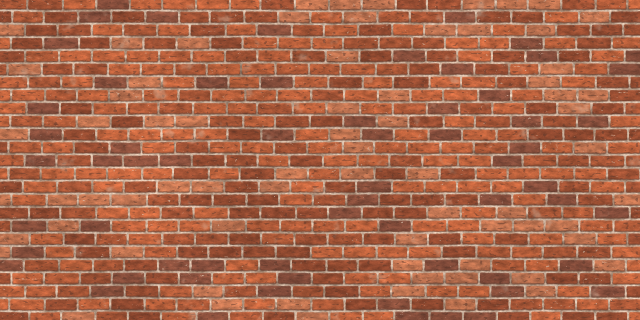
This texture is drawn by a Shadertoy shader. Its source:

```glsl
// Weathered red brick wall in running bond with pale, uneven mortar.

const vec2 BRICK_COUNT = vec2(19.2, 24.5);  // repeats across and down
const float BRICK_ASPECT = 2.55;            // brick length in course heights
const float HALF_JOINT = 0.083;             // in course heights

const vec3 DARK_RED = vec3(0.57, 0.29, 0.19);
const vec3 ORANGE   = vec3(0.75, 0.39, 0.24);
const vec3 PLUM     = vec3(0.50, 0.30, 0.24);
const vec3 PALE     = vec3(0.78, 0.49, 0.35);
const vec3 CHALK    = vec3(0.85, 0.75, 0.67);
const vec3 MORTAR   = vec3(0.61, 0.50, 0.42);
const vec3 SHADOW   = vec3(0.36, 0.22, 0.17);

float hash(vec2 p) {
    vec3 q = fract(p.xyx * vec3(0.1031, 0.1030, 0.0973));
    q += dot(q, q.yzx + 33.33);
    return fract((q.x + q.y) * q.z);
}

vec2 gradient(vec2 cell) {
    float angle = 6.2832 * hash(cell);
    return vec2(cos(angle), sin(angle));
}

// Gradient noise, roughly -0.7 to 0.7
float noise(vec2 p) {
    vec2 i = floor(p), f = p - i;
    vec2 u = f * f * f * (f * (f * 6.0 - 15.0) + 10.0);
    vec2 e = vec2(1.0, 0.0);
    float a = dot(gradient(i), f);
    float b = dot(gradient(i + e), f - e);
    float c = dot(gradient(i + e.yx), f - e.yx);
    float d = dot(gradient(i + 1.0), f - 1.0);
    return mix(mix(a, b, u.x), mix(c, d, u.x), u.y);
}

float fbm(vec2 p) {
    float sum = 0.0, amplitude = 0.6;
    for (int i = 0; i < 4; i++) {
        sum += amplitude * noise(p);
        p = mat2(1.6, 1.2, -1.2, 1.6) * p + 17.3;
        amplitude *= 0.55;
    }
    return sum;
}

float roundedBox(vec2 p, vec2 halfSize, float radius) {
    vec2 q = abs(p) - halfSize + radius;
    return length(max(q, 0.0)) + min(max(q.x, q.y), 0.0) - radius;
}

// Uneven offset of the upright joint at the left of a brick
float jointOffset(vec2 id) {
    return 0.10 * hash(id + 71.0);
}

// Finds the brick at p: id, and signed distance to its edge in course heights
float brickDistance(vec2 p, out vec2 id) {
    float row = floor(p.y);
    float x = p.x + 0.25 + 0.5 * mod(row, 2.0) + 0.16 * (hash(vec2(row, 5.0)) - 0.5);
    id = vec2(floor(x), row);
    id.x -= step(x, id.x + jointOffset(id));
    float left = id.x + jointOffset(id);
    float right = id.x + 1.0 + jointOffset(id + vec2(1.0, 0.0));
    vec2 center = vec2(0.5 * (left + right), row + 0.5);
    vec2 halfSize = vec2(0.5 * (right - left) * BRICK_ASPECT, 0.5) - HALF_JOINT;
    vec2 local = (vec2(x, p.y) - center) * vec2(BRICK_ASPECT, 1.0);
    return roundedBox(local, halfSize, 0.10);
}

vec3 brickColor(vec2 id, vec2 p) {
    vec3 color = mix(DARK_RED, ORANGE, smoothstep(0.0, 0.85, hash(id)));
    float kind = hash(id + 19.0);
    color = mix(color, PLUM, 0.8 * step(kind, 0.13));
    color = mix(color, PALE, 0.75 * step(0.87, kind));

    // Fired clay mottling and pits, shifted for each brick
    vec2 q = p + 7.0 * id;
    color *= 1.0 + 0.42 * fbm(q * vec2(1.3, 2.4));
    float pits = smoothstep(0.22, 0.48, noise(q * vec2(2.6, 5.0) + 40.0));
    color = mix(color, SHADOW, 0.48 * pits);

    // Chalky flecks, thicker on more worn bricks
    float wear = hash(id + 43.0);
    float flecks = smoothstep(0.40 - 0.22 * wear, 0.62, fbm(q * vec2(2.2, 3.5) + 9.0));
    return mix(color, CHALK, 0.8 * flecks);
}

void mainImage(out vec4 fragColor, in vec2 fragCoord) {
    vec2 p = fragCoord / iResolution.xy * BRICK_COUNT + vec2(0.0, 0.3);
    vec2 q = p * vec2(BRICK_ASPECT, 1.0);       // course-height units
    float pixel = BRICK_COUNT.y / iResolution.y;

    // Courses sag slightly and edges are chipped
    p.y += 0.07 * noise(q * 0.18);
    vec2 id;
    float d = brickDistance(p, id) + 0.055 * fbm(q * 2.6);
    float height = fract(p.y);

    vec3 mortar = mix(MORTAR, CHALK, smoothstep(-0.35, 0.25, fbm(q * vec2(0.8, 1.4) + 60.0)));
    mortar *= 1.0 + 0.22 * noise(q * 5.0);
    float smear = smoothstep(0.22, 0.50, fbm(q * 0.45 + 25.0));
    vec3 brick = mix(brickColor(id, q), CHALK, 0.4 * smear);
    float edge = 0.6 * pixel;
    vec3 color = mix(brick, mortar, smoothstep(-edge, edge, d));

    // Shadow below each brick and light along its upper edge
    float rim = exp(-d * d / 0.005);
    color = mix(color, SHADOW, 0.50 * rim * (1.0 - smoothstep(0.12, 0.45, height)));
    color = mix(color, CHALK, 0.22 * rim * smoothstep(0.70, 0.92, height));

    color *= 1.0 + 0.13 * noise(q * 0.13 + 3.0);    // broad weathering
    fragColor = vec4(clamp(color, 0.0, 1.0), 1.0);
}
```
